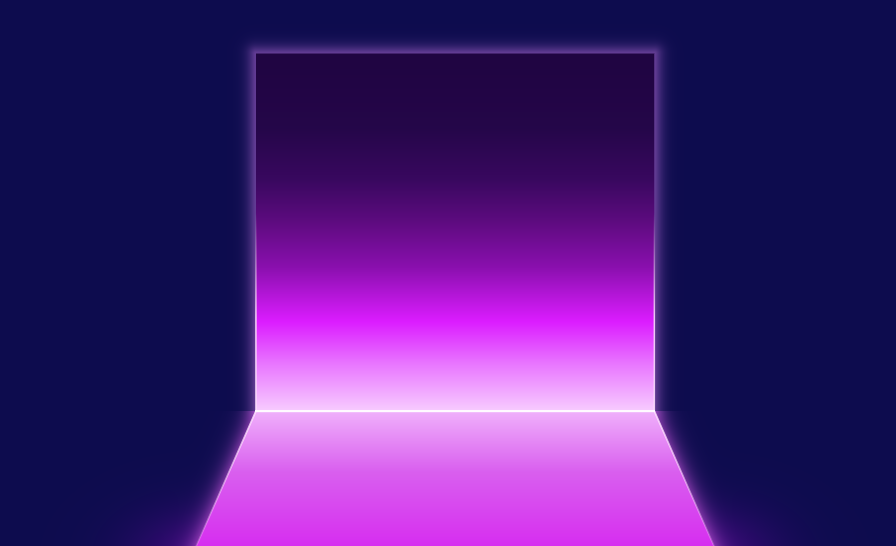
Give the GLSL for this background, as a Shadertoy shader.

```glsl
// A glowing doorway in a dark blue wall, spilling light over a floor that widens
// toward the viewer. A box and a trapezoid distance give the shapes, soft halos
// and neon edges; stacked smooth ramps colour the door and the floor.

const float FLOOR_Y = 0.247;   // height of the seam between door and floor
const float DOOR_TOP = 0.902;
const float DOOR_HALF = 0.3633;

float boxDistance(vec2 p, vec2 halfSize) {
    vec2 q = abs(p) - halfSize;
    return length(max(q, 0.0)) + min(max(q.x, q.y), 0.0);
}

float ramp(float a, float b, float x) {
    return clamp((x - a) / (b - a), 0.0, 1.0);
}

// Dark violet at the top, magenta low down, pale pink at the seam
vec3 doorColor(float y) {
    vec3 c = mix(vec3(0.122, 0.020, 0.255), vec3(0.142, 0.022, 0.285), ramp(0.90, 0.766, y));
    c = mix(c, vec3(0.220, 0.030, 0.370), ramp(0.766, 0.672, y));
    c = mix(c, vec3(0.360, 0.042, 0.495), ramp(0.672, 0.596, y));
    c = mix(c, vec3(0.540, 0.060, 0.680), ramp(0.596, 0.511, y));
    c = mix(c, vec3(0.860, 0.110, 1.000), ramp(0.511, 0.411, y));
    c = mix(c, vec3(0.910, 0.460, 1.000), ramp(0.411, 0.334, y));
    return mix(c, vec3(0.970, 0.800, 1.000), ramp(0.334, FLOOR_Y, y));
}

vec3 floorColor(float y) {
    vec3 c = mix(vec3(0.940, 0.690, 0.985), vec3(0.850, 0.370, 0.935), ramp(FLOOR_Y, 0.135, y));
    return mix(c, vec3(0.840, 0.180, 0.940), ramp(0.135, 0.0, y));
}

void mainImage(out vec4 fragColor, in vec2 fragCoord) {
    // Height units, with x measured from the axis of the door
    vec2 uv = fragCoord / iResolution.xy;
    vec2 p = vec2(uv.x * 1.634 - 0.830, uv.y);
    float px = 1.0 / iResolution.y;

    // Signed distances to the door and to the floor
    float doorMid = 0.5 * (DOOR_TOP + FLOOR_Y);
    float door = boxDistance(p - vec2(0.0, doorMid), vec2(DOOR_HALF, DOOR_TOP - doorMid));
    float floorSide = (abs(p.x) - mix(0.472, DOOR_HALF, p.y / FLOOR_Y)) * 0.915;
    float floorShape = max(floorSide, p.y - FLOOR_Y);
    float depth = ramp(FLOOR_Y, 0.0, p.y);

    // Wall with a broad violet pool beside the foot of the floor
    vec3 color = vec3(0.052, 0.046, 0.306);
    vec2 pool = (vec2(abs(p.x), p.y) - vec2(0.46, -0.02)) / vec2(0.13, 0.085);
    color = mix(color, vec3(0.320, 0.030, 0.560), 0.65 * exp(-dot(pool, pool)));

    // Halos hugging both shapes
    float doorHalo = exp(-pow(max(door, 0.0) / 0.015, 1.4));
    float floorHalo = exp(-pow(max(floorShape, 0.0) / 0.017, 1.2));
    color = mix(color, vec3(0.640, 0.380, 0.790), 0.58 * doorHalo);
    color = mix(color, vec3(0.720, 0.300, 0.820), 0.62 * floorHalo * step(p.y, FLOOR_Y));

    // Lit surfaces
    color = mix(color, doorColor(p.y), smoothstep(0.5 * px, -0.5 * px, door));
    color = mix(color, floorColor(p.y), smoothstep(0.5 * px, -0.5 * px, floorShape));

    // Neon edges: door sides fade upward, floor sides fade toward the viewer
    float soft = 0.6 * px;
    float sideLine = smoothstep(0.0014 + soft, 0.0014 - soft, abs(abs(p.x) - DOOR_HALF));
    sideLine *= step(FLOOR_Y, p.y) * ramp(0.61, 0.42, p.y);
    float floorLine = smoothstep(0.0016 + soft, 0.0016 - soft, abs(floorSide));
    floorLine *= step(p.y, FLOOR_Y) * mix(1.0, 0.25, depth);
    float seam = smoothstep(0.0020 + soft, 0.0020 - soft, abs(p.y - FLOOR_Y));
    seam *= step(abs(p.x), DOOR_HALF + 0.001);
    color = mix(color, vec3(1.0, 0.88, 1.0), 0.85 * max(sideLine, floorLine));
    color = mix(color, vec3(1.0, 0.98, 1.0), seam);

    fragColor = vec4(color, 1.0);
}
```
